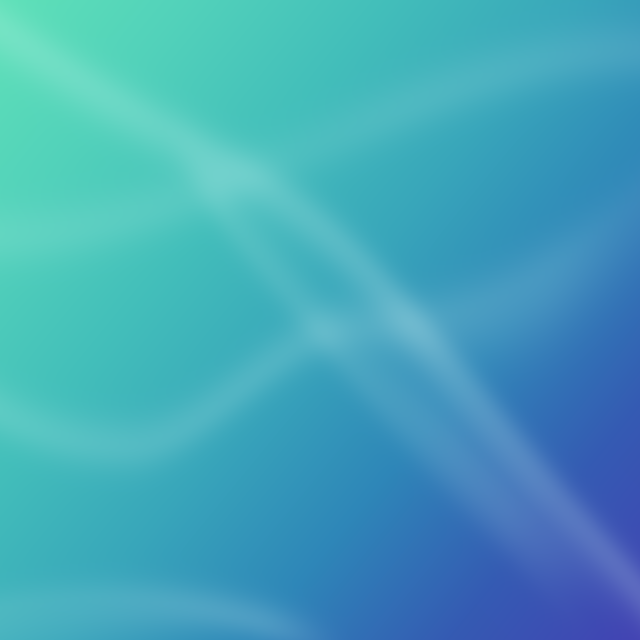
Give the GLSL for this background, as a Shadertoy shader.

```glsl
const vec3 GRADIENT[7] = vec3[7](
    vec3(0.37, 0.88, 0.72), vec3(0.32, 0.82, 0.73), vec3(0.26, 0.745, 0.73),
    vec3(0.22, 0.65, 0.73), vec3(0.18, 0.525, 0.72), vec3(0.205, 0.355, 0.70),
    vec3(0.26, 0.26, 0.70));
const vec3 LIGHT = vec3(0.85, 0.97, 0.96);
const vec2 GRADIENT_AXIS = vec2(0.55, 0.45);
const float DIAGONAL_GLOW = 0.19;
const float RISING_GLOW = 0.12;
const float LOWER_GLOW = 0.12;
const float WAVE_GLOW = 0.15;
const float FLOOR_GLOW = 0.18;
const float VEIL_GLOW = 0.10;

// Diagonal colour ramp from the upper left to the lower right
vec3 backdrop(vec2 uv) {
    float t = 6.0 * dot(vec2(uv.x, 1.0 - uv.y), GRADIENT_AXIS);
    vec3 color = GRADIENT[0];
    for (int i = 1; i < 7; i++) {
        color = mix(color, GRADIENT[i], clamp(t - float(i - 1), 0.0, 1.0));
    }
    return color;
}

// Soft band with separate falloffs above and below its crest
float ribbon(float offset, float above, float below) {
    float d = offset / (offset > 0.0 ? above : below);
    return exp(-d * d);
}

float diagonalCrest(float x) {
    return 0.955 - 0.45 * x - 0.42 * x * x - 0.02 * sin(9.0 * x);
}

float risingCrest(float x) {
    return 0.63 + 0.29 * smoothstep(0.0, 1.0, x);
}

float lowerCrest(float x) {
    return 0.70 - 1.11 * (x - 0.326) - 0.02 * sin(6.0 * (x - 0.326));
}

float waveCrest(float x) {
    float left = max(0.2 - x, 0.0);
    float right = max(x - 0.6, 0.0);
    return 0.303 + 0.187 * smoothstep(0.2, 0.56, x)
         + 1.3 * left * left + 1.2 * right * right;
}

float floorCrest(float x) {
    return 0.06 - 0.55 * (x - 0.17) * (x - 0.17);
}

void mainImage(out vec4 fragColor, in vec2 fragCoord) {
    vec2 uv = fragCoord / iResolution.xy;
    float x = uv.x;
    float diagonal = uv.y - diagonalCrest(x);
    float lower = uv.y - lowerCrest(x);

    // Main diagonal and its lower companion
    float light = DIAGONAL_GLOW * ribbon(diagonal, 0.042, 0.05);
    float lowerFade = smoothstep(0.25, 0.36, x) * (1.0 - smoothstep(0.78, 0.94, x));
    light += LOWER_GLOW * lowerFade * ribbon(lower, 0.055, 0.045);

    // Pale veil between the two diagonals
    float veil = smoothstep(-0.02, 0.06, lower) * (1.0 - smoothstep(-0.06, 0.02, diagonal));
    light += VEIL_GLOW * veil * smoothstep(0.5, 0.72, x) * (1.0 - smoothstep(0.82, 1.0, x));

    // Ribbon rising to the upper right
    float risingDip = 1.0 - 0.3 * ribbon(x - 0.48, 0.12, 0.12);
    light += RISING_GLOW * risingDip * ribbon(uv.y - risingCrest(x), 0.05, 0.045);

    // Wave that widens toward the right edge
    float spread = smoothstep(0.55, 0.88, x);
    float waveFade = 1.0 - 0.5 * smoothstep(0.84, 1.0, x);
    light += WAVE_GLOW * waveFade
           * ribbon(uv.y - waveCrest(x), 0.045 + 0.015 * spread, 0.04 + 0.06 * spread);

    // Low arc fading along the bottom
    float floorFade = mix(0.6, 1.0, smoothstep(0.05, 0.38, x)) * (1.0 - smoothstep(0.4, 0.56, x));
    light += FLOOR_GLOW * floorFade * ribbon(uv.y - floorCrest(x), 0.035, mix(0.08, 0.03, smoothstep(0.0, 0.4, x)));

    fragColor = vec4(mix(backdrop(uv), LIGHT, light), 1.0);
}
```
